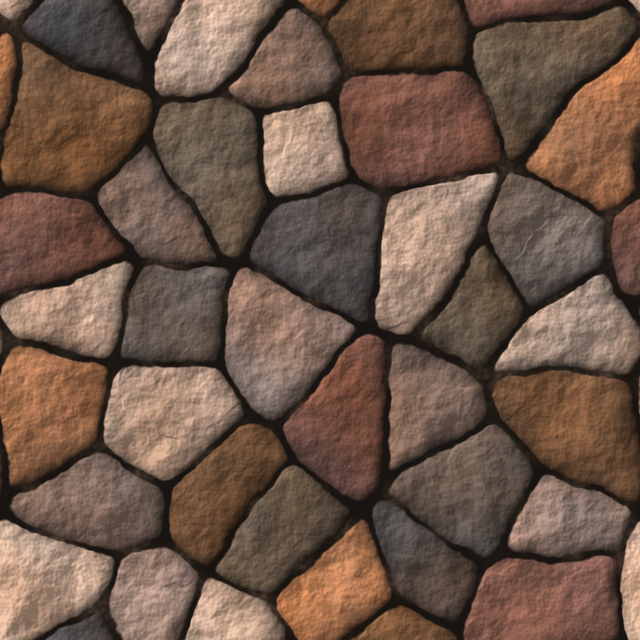
Reproduce this texture procedurally as a Shadertoy shader.

```glsl
// Dry-laid wall of irregular, rough-hewn field stones with dark joints, tiling in both directions.

const vec2 GRID = vec2(5.0, 7.0);   // stones across and up
const vec2 LIGHT = vec2(-0.75, 0.66);

// Integer hash (PCG), three values in 0..1
vec3 hash(vec2 cell, float seed) {
    uvec3 v = uvec3(ivec3(vec3(cell, seed)));
    v = v * 1664525u + 1013904223u;
    v.x += v.y * v.z;  v.y += v.z * v.x;  v.z += v.x * v.y;
    v ^= v >> 16u;
    v.x += v.y * v.z;  v.y += v.z * v.x;  v.z += v.x * v.y;
    return vec3(v >> 8u) / 16777216.0;
}

// Gradient noise that wraps after a whole number of cells
float corner(vec2 cell, vec2 offset, float period, float seed) {
    return dot(hash(mod(cell, period), seed).xy * 2.0 - 1.0, offset);
}

float noise(vec2 uv, float period, float seed) {
    vec2 p = uv * period, i = floor(p), f = p - i;
    vec2 u = f * f * f * (f * (f * 6.0 - 15.0) + 10.0);
    vec2 e = vec2(1.0, 0.0);
    return mix(mix(corner(i, f, period, seed), corner(i + e, f - e, period, seed), u.x),
               mix(corner(i + e.yx, f - e.yx, period, seed),
                   corner(i + 1.0, f - 1.0, period, seed), u.x), u.y);
}

vec2 warp(vec2 uv, float period, float seed) {
    return vec2(noise(uv, period, seed), noise(uv, period, seed + 1.0));
}

// Site position in xy, size weight in z
vec3 stoneSite(vec2 cell) {
    vec3 h = hash(mod(cell, GRID), 1.0);
    return vec3((cell + 0.5 + 0.8 * (h.xy - 0.5)) / GRID, 0.0065 * h.z);
}

// Height of a stone face: rough grain plus a few flaked ledges
float relief(vec2 uv, float seed) {
    float height = 0.0, period = 11.0;
    for (int i = 0; i < 5; i++) {
        height += noise(uv, period, seed) / period;
        period *= 2.0;
    }
    float flaked = smoothstep(-0.1, 0.3, noise(uv, 13.0, seed + 3.0));
    float ledge = noise(uv, 9.0, seed + 5.0) + 0.25 * noise(uv, 34.0, seed + 7.0);
    return height + 0.011 * flaked * smoothstep(0.0, 0.06, ledge);
}

vec3 stoneColor(float id) {
    vec3 palette[10] = vec3[10](
        vec3(0.73, 0.61, 0.53), vec3(0.31, 0.275, 0.26), vec3(0.46, 0.325, 0.225),
        vec3(0.56, 0.46, 0.41), vec3(0.47, 0.32, 0.27), vec3(0.69, 0.575, 0.50),
        vec3(0.41, 0.345, 0.285), vec3(0.67, 0.45, 0.31), vec3(0.49, 0.395, 0.345),
        vec3(0.42, 0.365, 0.33));
    float rank = mod(id * 13.0, 35.0);   // spreads the colours evenly over the stones
    return palette[int(rank * 10.0 / 35.0)];
}

void mainImage(out vec4 fragColor, in vec2 fragCoord) {
    vec2 uv = fragCoord / iResolution.xy;

    // Bent and chipped outlines
    vec2 p = uv + 0.03 * warp(uv, 6.0, 10.0) + 0.007 * warp(uv, 25.0, 12.0)
                + 0.003 * warp(uv, 80.0, 14.0);

    // Stone that owns this point, by weighted distance
    vec2 base = floor(p * GRID), ownCell = base;
    vec3 own = vec3(0.0);
    float nearest = 9.0;
    for (int y = -2; y <= 2; y++)
    for (int x = -2; x <= 2; x++) {
        vec2 cell = base + vec2(x, y);
        vec3 site = stoneSite(cell);
        vec2 d = p - site.xy;
        float power = dot(d, d) - site.z;
        if (power < nearest) { nearest = power; own = site; ownCell = cell; }
    }

    // Distance to the joint with rounded corners, and the outward direction
    float total = 0.0;
    vec2 outward = vec2(0.0);
    for (int y = -2; y <= 2; y++)
    for (int x = -2; x <= 2; x++) {
        vec2 cell = base + vec2(x, y);
        if (cell == ownCell) continue;
        vec3 site = stoneSite(cell);
        vec2 d = p - site.xy, across = site.xy - own.xy;
        float border = (dot(d, d) - site.z - nearest) / (2.0 * length(across));
        float w = exp(-border / 0.006);
        total += w;
        outward += w * normalize(across);
    }
    float edge = -0.006 * log(max(total, 1e-30));
    float facing = dot(outward / max(total, 1e-30), LIGHT);

    // Stone face: own colour, stains, grain lit from the upper left
    vec2 wrapped = mod(ownCell, GRID);
    float id = wrapped.x + GRID.x * wrapped.y;
    float seed = 20.0 + 20.0 * id;
    vec3 color = stoneColor(id) * (0.93 + 0.14 * hash(wrapped, 2.0).x);
    color *= 1.0 + 0.3 * noise(uv, 7.0, seed + 9.0) + 0.12 * noise(uv, 60.0, seed + 10.0);
    color += vec3(0.07, 0.0, -0.05) * noise(uv, 6.0, seed + 11.0);
    float slope = (relief(uv, seed) - relief(uv + 0.002 * LIGHT, seed)) / 0.002;
    color *= 1.0 + 0.11 * clamp(slope, -2.5, 2.5);

    // Worn rim: bright towards the light, shadowed away from it
    float joint = 0.0042 + 0.004 * noise(uv, 14.0, 16.0);
    float inside = max(edge - joint, 0.0);
    color *= 1.0 - exp(-inside / 0.008) * (0.3 - 0.42 * facing);
    color *= 1.0 - exp(-inside / 0.028) * (0.12 - 0.16 * facing);

    // Joint filled with shadow and gritty mortar
    float grit = smoothstep(-0.1, 0.5, noise(uv, 16.0, 17.0)) * (0.6 + noise(uv, 110.0, 18.0));
    vec3 mortar = mix(vec3(0.095, 0.078, 0.065), vec3(0.32, 0.25, 0.20), clamp(grit, 0.0, 1.0));
    color = mix(mortar, color, smoothstep(-0.002, 0.002, edge - joint));

    fragColor = vec4(clamp(color, 0.0, 1.0), 1.0);
}
```
